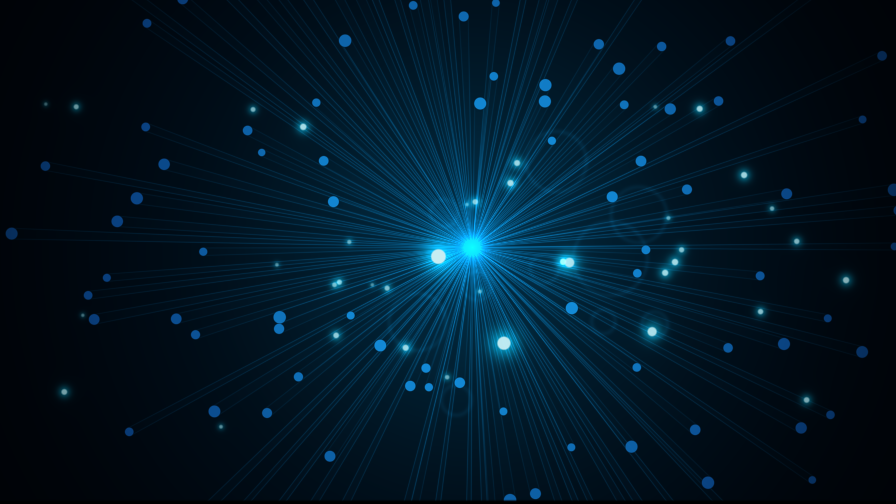
Write a Shadertoy shader that draws this background.

```glsl
float hash(float n) { return fract(sin(n * 12.9898 + 4.1) * 43758.5); }

float disc(vec2 p, float radius, float soft) {
    return 1.0 - smoothstep(radius - soft, radius + soft, length(p));
}

// White core inside a cyan halo
void addSpark(inout vec3 col, vec2 p, float radius, float power, float soft) {
    float d = length(p) / radius;
    col += vec3(0.02, 0.55, 0.65) * power * (0.75 * exp(-d * d * 0.22) + 0.25 * exp(-d * 0.55));
    col = mix(col, vec3(0.78, 0.93, 0.95), power * disc(p, radius, soft));
}

void mainImage(out vec4 fragColor, in vec2 fragCoord) {
    vec2 uv = (fragCoord - 0.5 * iResolution.xy) / iResolution.y;
    float aspect = iResolution.x / iResolution.y;
    float soft = 0.8 / iResolution.y + 0.0006;
    vec2 q = uv - vec2(0.0486, 0.009);
    float dist = length(q);

    // Dark blue backdrop
    vec3 col = vec3(0.0, 0.018, 0.045);
    col += vec3(0.008, 0.115, 0.155) * exp(-dist * dist * 5.5);
    col += vec3(0.0, 0.025, 0.04) * exp(-dist * dist * 1.8);

    // Rays run from the centre to a dot, each as a narrow wedge with bright sides
    const float COUNT = 112.0;
    float rays = 0.0;
    vec3 dotColor = vec3(0.0);
    float dotMask = 0.0;
    for (float i = 0.0; i < COUNT; i++) {
        float angle = 6.28319 * (i + 0.9 * hash(i)) / COUNT;
        float reach = mix(0.22, 0.92, pow(hash(i + 130.0), 0.75));
        float radius = mix(0.008, 0.0135, hash(i + 270.0));
        vec2 dir = vec2(cos(angle), sin(angle));
        float along = dot(q, dir);
        float across = abs(q.x * dir.y - q.y * dir.x);
        float t = along / reach;
        if (t > 0.0 && t < 1.0) {
            float side = (across - 0.85 * radius * t) / 0.0014;
            float inner = 1.0 - smoothstep(0.8, 1.0, across / (radius * t + 0.0005));
            rays += (exp(-side * side) + 0.18 * inner) * mix(0.75, 0.12, sqrt(t));
        }
        float m = disc(q - dir * reach, radius, soft);
        vec3 tint = mix(vec3(0.08, 0.58, 0.9), vec3(0.04, 0.27, 0.54), smoothstep(0.2, 0.75, reach));
        dotColor = mix(dotColor, tint, m);
        dotMask = max(dotMask, m);
    }
    col += vec3(0.02, 0.25, 0.38) * min(rays, 2.3);
    col += vec3(0.0, 0.25, 0.35) * exp(-dist * 28.0);

    // Faint rings
    for (float i = 0.0; i < 10.0; i++) {
        vec2 c = vec2(hash(i + 400.0) - 0.5, 0.6 * hash(i + 420.0) - 0.32);
        float r = mix(0.02, 0.075, hash(i + 440.0));
        float edge = (length(uv - c) - r) / 0.005;
        col += vec3(0.01, 0.07, 0.1) * exp(-edge * edge) * 0.6;
    }

    col = mix(col, dotColor, 0.92 * dotMask);

    // Small scattered sparks
    for (float i = 0.0; i < 34.0; i++) {
        vec2 c = vec2((hash(i + 500.0) - 0.5) * aspect * 0.94, 0.68 * hash(i + 540.0) - 0.36);
        float strength = hash(i + 580.0);
        addSpark(col, uv - c, mix(0.003, 0.0065, strength), mix(0.35, 0.85, strength), soft);
    }

    // Large lights near the centre
    addSpark(col, uv - vec2(-0.019, -0.009), 0.0145, 1.0, soft);
    addSpark(col, uv - vec2(0.111, -0.181), 0.0130, 0.95, soft);
    addSpark(col, uv - vec2(0.241, -0.021), 0.0095, 0.85, soft);
    addSpark(col, uv - vec2(0.405, -0.158), 0.0090, 0.85, soft);

    // Darkened corners and lower rim
    col *= 1.0 - 0.45 * smoothstep(0.6, 1.05, length(uv));
    col *= smoothstep(-0.496, -0.490, uv.y);
    fragColor = vec4(clamp(col, 0.0, 1.0), 1.0);
}
```
